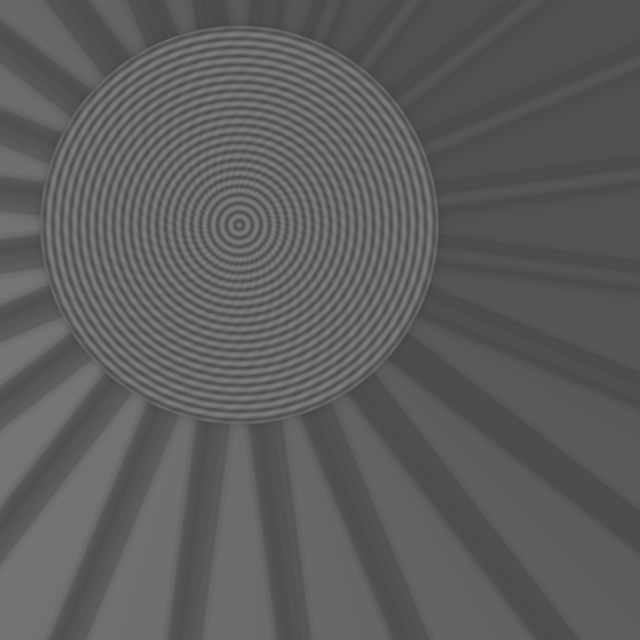
Write a WebGL 1 fragment shader that draws this background.

```glsl
precision highp float;
// A grey disc of roped concentric rings over straight bands radiating behind it.

uniform vec2 u_resolution;

const float TAU = 6.2831853;
const vec2 CENTER = vec2(0.374, 0.6484);
const float DISC_RADIUS = 0.3115;
const float RING_COUNT = 23.0;
const float ROPE_STRANDS = 48.0;
const float SPOKE_COUNT = 24.0;
const float SPOKE_HALF_WIDTH = 0.031;
const vec2 LIGHT_DIR = vec2(-0.866, -0.5);

// Signed distance across the nearest spoke, in half widths, counterclockwise positive.
float acrossSpoke(float angle, float radius, float count, float halfWidth) {
  float sector = TAU / count;
  float offset = mod(angle, sector) - 0.5 * sector;
  return radius * sin(offset) / halfWidth;
}

// Soft line of unit height at position c.
float softLine(float x, float c, float width) {
  float d = (x - c) / width;
  return exp(-d * d);
}

// Backdrop tone, lit from one side, with a shaded band in every sector.
float spokeTone(vec2 dir, float angle, float radius) {
  float facing = dot(dir, LIGHT_DIR);
  float lit = smoothstep(-0.6, 1.0, facing);
  float away = smoothstep(0.35, 0.95, -facing);
  float gap = 0.385 + 0.072 * facing;

  float t = acrossSpoke(angle, radius, SPOKE_COUNT, SPOKE_HALF_WIDTH);
  float band = mix(0.3, 0.325, lit);
  band += 0.045 * lit * smoothstep(-0.3, 1.0, t);
  band += 0.02 * lit * smoothstep(-0.4, -0.9, t);
  band -= 0.018 * lit * softLine(t, -0.3, 0.13);
  band += 0.04 * away * softLine(t, -0.1, 0.25);
  band += 0.004 * sin(t * 14.0);

  // A firm inner edge and a fainter outer shoulder.
  float d = abs(t);
  float cover = 0.75 * smoothstep(1.0, 0.75, d) + 0.25 * smoothstep(1.2, 1.05, d);
  return mix(gap, band, cover);
}

// Rounded rings with slanted strands running along them.
float ringTone(float angle, float radius, float discRadius) {
  float phase = radius / discRadius * RING_COUNT;
  float ridge = 0.5 + 0.5 * cos(TAU * phase);
  float strand = sin(angle * ROPE_STRANDS + TAU * phase * 0.5);
  float fade = smoothstep(0.02, 0.06, radius);
  return mix(0.315, 0.475, pow(ridge, 0.8)) + 0.014 * strand * fade;
}

void main() {
  float pixel = 1.0 / u_resolution.y;
  vec2 p = gl_FragCoord.xy * pixel - CENTER;
  float radius = max(length(p), 1e-4);
  float angle = atan(p.y, p.x);

  float backdrop = spokeTone(p / radius, angle, radius);
  float rim = radius - DISC_RADIUS;
  backdrop *= 1.0 - 0.1 * exp(-max(rim, 0.0) / 0.006);

  // Disc over backdrop, with a thin dark outline.
  float disc = ringTone(angle, radius, DISC_RADIUS);
  disc -= 0.09 * softLine(rim, 0.0, 0.0025);
  float inside = 1.0 - smoothstep(-pixel, pixel, rim);
  gl_FragColor = vec4(vec3(mix(backdrop, disc, inside)), 1.0);
}
```
